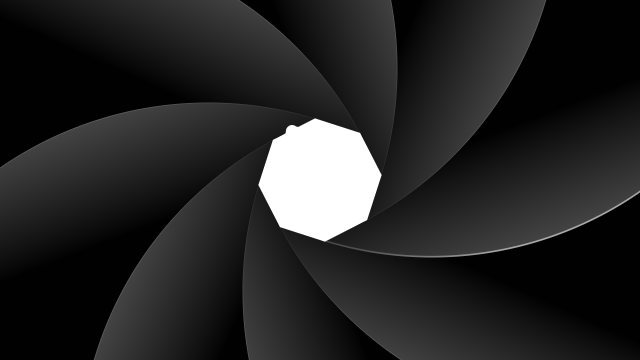
Reproduce this background procedurally as a Shadertoy shader.

```glsl
// A camera iris: eight curved dark blades around a bright octagonal opening.
// Each blade is a disc clipped by the next disc round the ring, shaded by a
// linear gradient that turns with the blade, and finished with a thin lit rim.

const float TAU = 6.2831853;
const int BLADES = 8;
const float STEP = TAU / float(BLADES);

// Lengths are in canvas heights, measured from the middle of the canvas.
const float DISC_RADIUS = 1.0185;
const float DISC_OFFSET = 0.861;
const float FIRST_ANGLE = 1.2025;     // direction of the first disc centre
const float SHADE_TURN = -2.407;      // light direction relative to the disc
const vec2 SHADE_RANGE = vec2(0.052, 0.375);
const float SHADE_GAMMA = 0.9;
const vec3 BLADE_DARK = vec3(0.004);
const vec3 BLADE_LIGHT = vec3(0.262);

const float OPENING_APOTHEM = 0.1587;
const float OPENING_ANGLE = 0.473;    // direction of one side's normal
const vec2 CHIP_CENTRE = vec2(-0.0775, 0.1355);
const float CHIP_RADIUS = 0.0172;
const float CHIP_BLEND = 0.006;
const vec3 OPENING_COLOR = vec3(1.0);

const float RIM_WIDTH = 0.0022;
const float RIM_GAIN = 0.11;
const float BRIGHT_RIM_WIDTH = 0.0046;
const float BRIGHT_RIM_GAIN = 0.40;

vec2 direction(float angle) {
    return vec2(cos(angle), sin(angle));
}

// Coverage of a shape from its signed distance, softened over one pixel
float coverage(float dist, float pixel) {
    return clamp(0.5 - dist / pixel, 0.0, 1.0);
}

float discDistance(vec2 p, int index) {
    float angle = FIRST_ANGLE + STEP * float(index);
    return length(p - DISC_OFFSET * direction(angle)) - DISC_RADIUS;
}

float smoothUnion(float a, float b, float blend) {
    float h = max(blend - abs(a - b), 0.0) / blend;
    return min(a, b) - 0.25 * h * h * blend;
}

// Regular polygon with a small rounded chip in its upper left side
float openingDistance(vec2 p) {
    float angle = atan(p.y, p.x) - OPENING_ANGLE;
    float folded = mod(angle + 0.5 * STEP, STEP) - 0.5 * STEP;
    float polygon = length(p) * cos(folded) - OPENING_APOTHEM;
    float chip = length(p - CHIP_CENTRE) - CHIP_RADIUS;
    return smoothUnion(polygon, chip, CHIP_BLEND);
}

vec3 bladeColor(vec2 p, int index, float edge, float pixel) {
    // Linear light across the blade
    float angle = FIRST_ANGLE + SHADE_TURN + STEP * float(index);
    float along = dot(p, direction(angle));
    float light = clamp((along - SHADE_RANGE.x) / (SHADE_RANGE.y - SHADE_RANGE.x), 0.0, 1.0);
    vec3 color = mix(BLADE_DARK, BLADE_LIGHT, pow(light, SHADE_GAMMA));

    // Rim along the curved edge; the first blade catches the most light
    bool bright = index == 0;
    float width = bright ? BRIGHT_RIM_WIDTH : RIM_WIDTH;
    float gain = bright ? BRIGHT_RIM_GAIN : RIM_GAIN;
    float fade = mix(0.4, 1.0, smoothstep(0.16, 0.6, length(p)));
    return color + gain * fade * coverage(-edge - width, pixel);
}

void mainImage(out vec4 fragColor, in vec2 fragCoord) {
    float pixel = 1.0 / iResolution.y;
    vec2 p = (fragCoord - 0.5 * iResolution.xy) * pixel;

    // Each blade shows inside its own disc and outside the next one
    vec3 color = vec3(0.0);
    for (int i = 0; i < BLADES; i++) {
        float edge = discDistance(p, i);
        float nextEdge = discDistance(p, i + 1);
        float visible = coverage(edge, pixel) * (1.0 - coverage(nextEdge, pixel));
        color += visible * bladeColor(p, i, edge, pixel);
    }

    // Opening
    color = mix(color, OPENING_COLOR, coverage(openingDistance(p), pixel));
    fragColor = vec4(color, 1.0);
}
```
